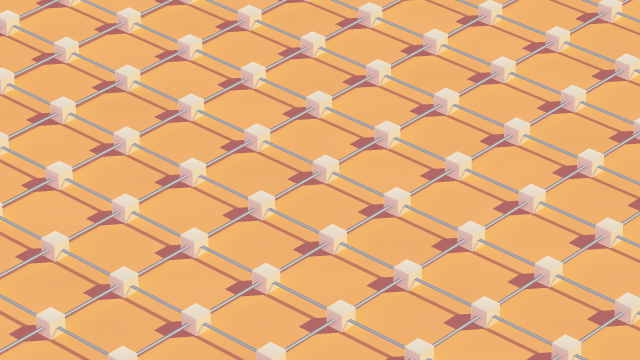
Write a Shadertoy shader that draws this pattern.

```glsl
// A perspective lattice of pale cubes joined by metal rods, casting shadows on an orange floor.

const float CUBE = 0.1;         // half edge, in grid cells; also the rod height
const float ROD = 0.017;        // rod radius
const float FAR = 1e5;
const float SAMPLES = 3.0;      // antialiasing grid per axis
const vec3 LIGHT = vec3(1.04, 0.89, 1.0);

// Projection: grid position -> (screen x, screen y, 1) * depth, screen height = 1
const mat3 PROJECTION = mat3(0.1940, 0.1092, 0.0213,
                             0.1764, -0.0996, -0.0196,
                             -0.0153, 0.2156, -0.0170);
const vec3 CENTRE = vec3(0.9051, 0.5301, 1.0);

vec2 cellOffset(vec2 p) {
    return fract(p + 0.5) - 0.5;
}

// Distance along a ray to a centred cube, with the normal of the face it enters
float cubeHit(vec3 origin, vec3 dir, float size, out vec3 normal) {
    vec3 middle = -origin / dir;
    vec3 extent = size / abs(dir);
    vec3 enter = middle - extent, leave = middle + extent;
    float near = max(max(enter.x, enter.y), enter.z);
    float far = min(min(leave.x, leave.y), leave.z);
    normal = -sign(dir) * step(enter.yzx, enter) * step(enter.zxy, enter);
    return near < far && far > 0.0 ? near : FAR;
}

// Signed gaps between a ray crossing the rod plane at p and the rods along x and y
vec2 rodGaps(vec2 p, vec3 dir) {
    return cellOffset(p).yx * abs(dir.z) / vec2(length(dir.yz), length(dir.xz));
}

float layeredSines(vec2 p) {
    return sin(p.x * 2.3 + sin(p.y * 3.1)) * 0.6 + sin(p.y * 5.7 - p.x * 4.3) * 0.4;
}

vec3 floorColor(vec2 p) {
    vec2 local = cellOffset(p);
    vec3 color = vec3(0.940, 0.688, 0.432) + 0.007 * layeredSines(p);

    // Warm light bounced off the cubes and rods
    float glow = 0.75 * exp(-8.0 * length(local - vec2(0.06, 0.10)));
    glow += 0.3 * exp(-14.0 * abs(local.y - 0.03));
    color = mix(color, vec3(0.985, 0.765, 0.375), min(glow, 0.8));

    // Shadows of rods and cubes
    vec2 gaps = abs(rodGaps(p + LIGHT.xy * CUBE, LIGHT));
    float rodShade = 1.0 - smoothstep(ROD * 0.75, ROD * 1.25, min(gaps.x, gaps.y));
    color = mix(color, vec3(0.745, 0.445, 0.375), rodShade * 0.92);
    vec3 normal;
    float blocked = cubeHit(vec3(local, -CUBE), LIGHT, CUBE, normal);
    return blocked < FAR ? vec3(0.695, 0.405, 0.395) : color;
}

// Face shading; h runs from -1 to 1 across the cube
vec3 cubeColor(vec3 h, vec3 normal) {
    vec3 color;
    if (normal.z > 0.5) {
        color = vec3(0.915, 0.870, 0.800) + 0.012 * (h.x - h.y);
    } else if (normal.x < -0.5) {
        color = mix(vec3(0.820, 0.620, 0.605), vec3(0.865, 0.735, 0.700), h.z * 0.5 + 0.5);
        float reflection = smoothstep(-0.1, 0.1, h.y - h.z - 0.6);
        color = mix(color, vec3(0.900, 0.750, 0.690), reflection * 0.5);
    } else {
        color = mix(vec3(0.965, 0.840, 0.610), vec3(0.935, 0.855, 0.720), h.z * 0.5 + 0.5);
        float gap = abs(h.x * LIGHT.z - h.z * LIGHT.x) * CUBE / length(LIGHT.xz);
        float shade = (1.0 - smoothstep(ROD * 0.7, ROD * 1.3, gap)) * step(h.z, 0.0);
        color = mix(color, vec3(0.850, 0.690, 0.610), shade * 0.75);
    }
    // Softly rounded edges catch the light
    vec3 across = abs(h) * (1.0 - abs(normal));
    float edge = smoothstep(0.86, 1.0, max(max(across.x, across.y), across.z));
    return mix(color, vec3(0.940, 0.860, 0.770), edge * 0.4);
}

// Metal shading; v runs from -1 to 1 across the rod
vec3 rodColor(float v, vec3 base, vec3 shine) {
    vec3 color = mix(base, shine, exp(-5.0 * (v - 0.1) * (v - 0.1)));
    return color * (1.0 - 0.18 * v * v);
}

vec3 render(vec2 screen, mat3 unproject) {
    vec3 eye = -unproject * CENTRE;
    vec3 dir = unproject * vec3(screen, 1.0);

    float rodDepth = -eye.z / dir.z;
    vec2 rodPoint = eye.xy + dir.xy * rodDepth;
    float floorDepth = -(eye.z + CUBE) / dir.z;
    vec3 color = floorColor(eye.xy + dir.xy * floorDepth);

    vec3 origin = eye - vec3(round(rodPoint), 0.0);
    vec3 normal;
    float cubeDepth = cubeHit(origin, dir, CUBE, normal);
    if (cubeDepth < FAR) color = cubeColor((origin + dir * cubeDepth) / CUBE, normal);

    if (rodDepth < cubeDepth) {
        vec2 v = rodGaps(rodPoint, dir) / ROD;
        if (abs(v.y) < 0.9) color = rodColor(v.y, vec3(0.60, 0.60, 0.66), vec3(0.68, 0.70, 0.76));
        if (abs(v.x) < 1.0) color = rodColor(v.x, vec3(0.63, 0.59, 0.62), vec3(0.87, 0.85, 0.82));
    }
    return color;
}

void mainImage(out vec4 fragColor, in vec2 fragCoord) {
    mat3 unproject = inverse(PROJECTION);
    vec3 total = vec3(0.0);
    for (float i = 0.0; i < SAMPLES * SAMPLES; i++) {
        vec2 jitter = (vec2(mod(i, SAMPLES), floor(i / SAMPLES)) + 0.5) / SAMPLES - 0.5;
        total += render((fragCoord + jitter) / iResolution.y, unproject);
    }
    fragColor = vec4(total / (SAMPLES * SAMPLES), 1.0);
}
```
